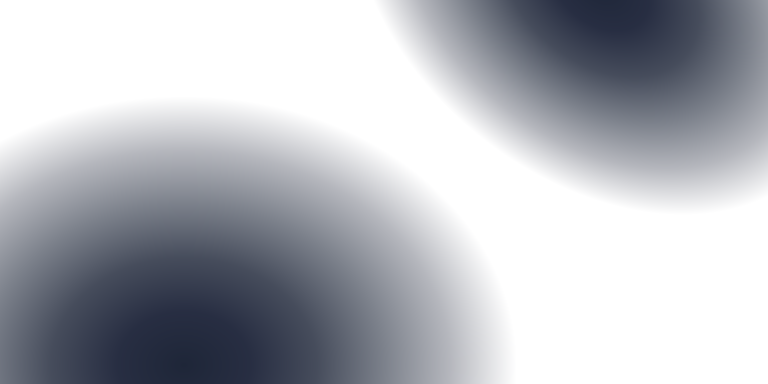
Reproduce this background procedurally as a Shadertoy shader.

```glsl
// Two soft dark ellipses on white: a broad one rising from the lower left
// and a tilted one hanging from the upper right. Each is a radial gradient
// over elliptical distance, coloured by one evenly spaced ramp.

// Positions and radii are in canvas heights, tilt in radians
#define LOW_CENTER vec2(0.479, 0.049)
#define LOW_RADII vec2(0.867, 0.7005)
#define LOW_TILT 0.0
#define HIGH_CENTER vec2(1.5625, 1.039)
#define HIGH_RADII vec2(0.7206, 0.504)
#define HIGH_TILT -0.679

const int LAST_STOP = 5;
const vec3 RAMP[6] = vec3[6](
    vec3(0.118, 0.149, 0.220),
    vec3(0.155, 0.180, 0.260),
    vec3(0.275, 0.300, 0.360),
    vec3(0.485, 0.505, 0.545),
    vec3(0.710, 0.717, 0.742),
    vec3(1.0)
);

// Distance from an ellipse centre: 0 at the centre, 1 on the rim
float ellipseDistance(vec2 p, vec2 center, vec2 radii, float tilt) {
    vec2 axis = vec2(cos(tilt), sin(tilt));
    vec2 d = p - center;
    vec2 local = vec2(dot(d, axis), dot(d, vec2(-axis.y, axis.x)));
    return length(local / radii);
}

// Linear blend between neighbouring ramp colours
vec3 rampColor(float t) {
    float s = clamp(t, 0.0, 1.0) * float(LAST_STOP);
    int i = min(int(s), LAST_STOP - 1);
    return mix(RAMP[i], RAMP[i + 1], s - float(i));
}

void mainImage(out vec4 fragColor, in vec2 fragCoord) {
    vec2 p = fragCoord / iResolution.y;

    float low = ellipseDistance(p, LOW_CENTER, LOW_RADII, LOW_TILT);
    float high = ellipseDistance(p, HIGH_CENTER, HIGH_RADII, HIGH_TILT);

    // The nearer ellipse sets the colour; beyond both rims it is white
    fragColor = vec4(rampColor(min(low, high)), 1.0);
}
```
